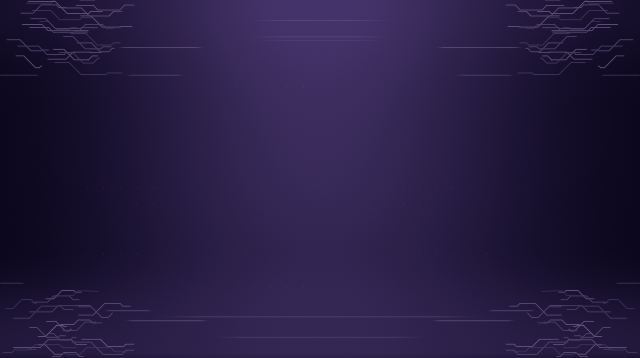
This background is drawn by a Shadertoy shader. Its source:

```glsl
// A dim violet stage: a soft column of light over a paler floor, dark at the sides.
// Gradients shape the light; hashed bent lines form mirrored circuits in the corners,
// with thin fading rules and faint rows of lattice dots between them.

#define SHADOW vec3(0.022, 0.008, 0.085)
#define LIGHT vec3(0.275, 0.208, 0.425)
#define TRACE_COLOR vec3(0.56, 0.48, 0.68)
#define COLUMN_WIDTH 0.68
#define LINE_HALF 0.0011
#define TRACE_COUNT 22
#define DOT_PITCH 0.0465

float hash(float n) {
    return fract(sin(n * 127.1 + 11.7) * 4375.85);
}

float bell(float x) {
    return exp(-x * x);
}

// Antialiased thin line from its distance
float stroke(float dist, float pixel) {
    return clamp((LINE_HALF - dist) / pixel + 0.5, 0.0, 1.0);
}

float span(float x, float start, float end, float soft) {
    return smoothstep(start - soft, start + soft, x)
         * (1.0 - smoothstep(end - soft, end + soft, x));
}

// Horizontal line with fading ends
float rule(vec2 p, float height, float start, float end, float soft, float pixel) {
    return stroke(abs(p.y - height), pixel) * span(p.x, start, end, soft);
}

// Light level: side is 0 at the middle and 1 at the left and right edges
float stageLight(float side, float y) {
    float wall = 0.78 * bell(side / COLUMN_WIDTH);
    wall += 0.19 * bell(side / 0.5) * bell((1.0 - y) / 0.28);
    wall += 0.17 * side * bell((1.0 - y) / 0.16);
    wall -= 0.10 * bell(side / 0.6) * bell((y - 0.28) / 0.16);
    float ground = 0.40 + 0.32 * bell(side / 0.65);
    float level = mix(wall, ground, 1.0 - smoothstep(0.03, 0.32, y));
    return level - 0.10 * (1.0 - smoothstep(0.0, 0.015, y));
}

// Bent traces; p.x runs inward from the side, p.y from the top or bottom edge
float circuit(vec2 p, float seed, float pixel) {
    float ink = 0.0;
    for (int i = 0; i < TRACE_COUNT; i++) {
        float id = float(i) + seed;
        float row = float(i) / float(TRACE_COUNT);
        float start = 0.23 * hash(id + 0.1);
        float end = min(start + 0.07 + 0.14 * hash(id + 0.2), 0.375);
        float bend = mix(start, end, 0.2 + 0.2 * hash(id + 0.3));
        float drop = 0.01 + 0.025 * hash(id + 0.4);
        float back = mix(bend + drop, end, 0.6);
        float rise = 0.014 * hash(id + 0.5);
        float turn = hash(id + 0.6) < 0.35 ? -1.0 : 1.0;
        float base = 0.004 + 0.18 * pow(row, 1.15);
        float height = base + turn * (clamp(p.x - bend, 0.0, drop)
                                    - clamp(p.x - back, 0.0, rise));
        bool slanted = (p.x > bend && p.x < bend + drop)
                    || (p.x > back && p.x < back + rise);
        float dist = abs(p.y - height) * (slanted ? 0.707 : 1.0);
        float strength = 0.25 + 0.45 * hash(id + 0.7);
        ink = max(ink, strength * stroke(dist, pixel) * span(p.x, start, end, pixel));
    }
    return ink;
}

// Faint points kept only along chosen stretches of the lattice
float dots(vec2 p, float pixel) {
    vec2 cell = vec2(p.x - 0.0105, 1.0 - p.y - 0.0116) / DOT_PITCH;
    vec2 id = floor(cell + 0.5);
    float dist = length(cell - id) * DOT_PITCH;
    float keep = 0.0;
    if (id.y == 5.0) keep = span(id.x, 13.5, 18.5, 0.1);
    if (id.y == 11.0) keep = span(id.x, 4.5, 9.5, 0.1) + span(id.x, 23.5, 28.5, 0.1);
    if (id.y == 12.0) keep = span(id.x, 7.5, 9.5, 0.1) + span(id.x, 21.5, 25.5, 0.1);
    if (id.y == 15.0) keep = span(id.x, 4.5, 8.5, 0.1) + span(id.x, 24.5, 29.5, 0.1);
    if (id.y == 17.0) keep = span(id.x, 14.5, 18.5, 0.1);
    return keep * stroke(dist, pixel);
}

void mainImage(out vec4 fragColor, in vec2 fragCoord) {
    vec2 uv = fragCoord / iResolution.xy;
    float pixel = 1.0 / iResolution.y;
    float aspect = iResolution.x / iResolution.y;
    float side = abs(2.0 * uv.x - 1.0);
    vec3 color = mix(SHADOW, LIGHT, clamp(stageLight(side, uv.y), 0.0, 1.1));

    // Fold the canvas so each corner shares the same trace space
    vec2 folded = vec2(min(uv.x, 1.0 - uv.x) * aspect, uv.y);
    bool upper = uv.y > 0.5;
    vec2 corner = vec2(folded.x, upper ? 1.0 - uv.y : uv.y);
    float ink = circuit(corner, upper ? 3.0 : 61.0, pixel);

    // Long rules reaching inward from the corners
    ink += 0.5 * rule(folded, 0.867, 0.34, 0.557, 0.015, pixel);
    ink += 0.4 * rule(folded, 0.790, 0.36, 0.505, 0.015, pixel);
    ink += 0.4 * rule(folded, 0.790, 0.0, 0.105, 0.005, pixel);
    ink += 0.5 * rule(folded, 0.132, 0.30, 0.417, 0.01, pixel);
    ink += 0.5 * rule(folded, 0.104, 0.36, 0.570, 0.015, pixel);
    ink += 0.4 * rule(folded, 0.209, 0.0, 0.065, 0.005, pixel);

    // Central rules near the top and on the floor
    ink += 0.28 * rule(folded, 0.943, 0.74, 1.0, 0.06, pixel);
    ink += 0.28 * rule(folded, 0.897, 0.74, 1.0, 0.06, pixel);
    ink += 0.18 * rule(folded, 0.887, 0.76, 1.0, 0.06, pixel);
    ink += 0.35 * rule(folded, 0.115, 0.50, 1.0, 0.08, pixel);
    ink += 0.30 * rule(folded, 0.058, 0.64, 1.0, 0.06, pixel);
    ink += 0.22 * dots(vec2(uv.x * aspect, uv.y), pixel);

    // Fine grain hides banding
    color += (hash(dot(floor(fragCoord), vec2(0.137, 0.731))) - 0.5) / 255.0;
    fragColor = vec4(mix(color, TRACE_COLOR, min(ink, 0.8)), 1.0);
}
```
